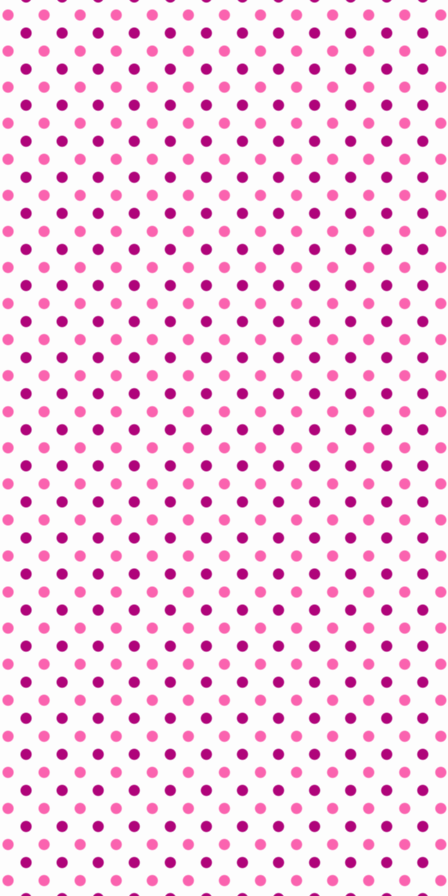
Give the GLSL for this pattern, as a WebGL 1 fragment shader.

```glsl
precision highp float;
// Two-tone polka dots on near-white: a square lattice of magenta dots with
// a pink dot at the centre of every cell. Each lattice is a repeated circle
// distance, measured in canvas heights from the top left corner.
uniform vec2 u_resolution;

// Signed distance to the nearest dot of a square lattice.
float dotLattice(vec2 p, vec2 centre, float pitch, float radius) {
  vec2 cell = (fract((p - centre) / pitch + 0.5) - 0.5) * pitch;
  return length(cell) - radius;
}

// Coverage with a slightly soft edge, never thinner than a pixel.
float coverage(float distance) {
  float soft = max(0.0012, 0.65 / u_resolution.y);
  return 1.0 - smoothstep(-soft, soft, distance);
}

void main() {
  vec2 p = gl_FragCoord.xy / u_resolution.y;
  p.y = 1.0 - p.y;

  float pitch = 0.04025;
  float radius = 0.0062;
  vec2 magentaCentre = vec2(0.0291, 0.0369);
  vec2 pinkCentre = magentaCentre + 0.5 * pitch;

  vec3 color = vec3(0.993, 0.992, 0.993);
  color = mix(color, vec3(0.98, 0.39, 0.685),
              coverage(dotLattice(p, pinkCentre, pitch, radius)));
  color = mix(color, vec3(0.685, 0.015, 0.48),
              coverage(dotLattice(p, magentaCentre, pitch, radius)));

  gl_FragColor = vec4(color, 1.0);
}
```
